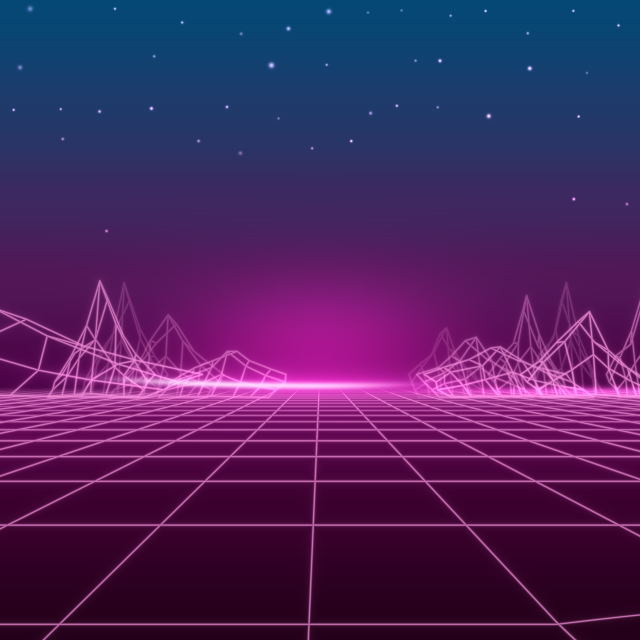
Give the GLSL for this background, as a WebGL 2 fragment shader.

```glsl
#version 300 es
precision highp float;
// Neon wireframe valley: perspective grid, mesh mountains, horizon glow and a starry dusk sky.

#define VANISH_Y 0.4245     // height where the floor lines meet
#define HORIZON_Y 0.397     // height of the bright horizon band
#define COLUMN_SCALE 0.975  // floor column spacing per unit of depth below VANISH_Y
#define ROW_SCALE 0.632     // floor row density
#define ROW_SHIFT 0.58      // phase of the floor rows
#define LINE_WIDTH 0.0016
#define STAR_CELLS 15.0
#define LINE_COLOR vec3(0.94, 0.55, 0.84)
#define GLOW_COLOR vec3(0.36, 0.05, 0.27)

uniform vec2 u_resolution;
out vec4 outColor;

// Mountains: centre x, height, half width, brightness
const int PEAK_COUNT = 12;
const vec4 PEAKS[PEAK_COUNT] = vec4[](
    vec4(0.195, 0.155, 0.060, 0.25), vec4(0.265, 0.105, 0.075, 0.35),
    vec4(0.885, 0.155, 0.050, 0.25), vec4(0.695, 0.085, 0.050, 0.22),
    vec4(0.825, 0.135, 0.055, 0.45), vec4(0.160, 0.158, 0.070, 0.75),
    vec4(0.355, 0.048, 0.085, 0.60), vec4(0.740, 0.070, 0.075, 0.55),
    vec4(1.005, 0.140, 0.050, 0.60), vec4(0.785, 0.055, 0.110, 0.75),
    vec4(0.915, 0.110, 0.090, 0.85), vec4(0.000, 0.115, 0.280, 0.80));

float hash(vec2 p) {
    vec3 q = fract(vec3(p.xyx) * 0.1031);
    q += dot(q, q.yzx + 33.33);
    return fract((q.x + q.y) * q.z);
}

float segmentDistance(vec2 p, vec2 a, vec2 b) {
    vec2 ab = b - a;
    return length(p - a - ab * clamp(dot(p - a, ab) / dot(ab, ab), 0.0, 1.0));
}

// Sharp core with a faint halo
float neonLine(float d) {
    float w = max(LINE_WIDTH, 0.8 / u_resolution.y);
    return min(1.0, 0.85 * exp(-d * d / (w * w)) + 0.15 * exp(-d / 0.005));
}

vec3 skyColor(vec2 p) {
    vec3 c = mix(vec3(0.29, 0.01, 0.27), vec3(0.32, 0.09, 0.34), smoothstep(0.40, 0.58, p.y));
    c = mix(c, vec3(0.25, 0.15, 0.37), smoothstep(0.56, 0.68, p.y));
    c = mix(c, vec3(0.14, 0.22, 0.41), smoothstep(0.66, 0.82, p.y));
    c = mix(c, vec3(0.02, 0.28, 0.46), smoothstep(0.78, 1.0, p.y));
    vec2 g = (p - vec2(0.5, 0.46)) / vec2(0.21, 0.10);
    return c + GLOW_COLOR * exp(-dot(g, g));
}

// One jittered star per cell, thinning out towards the horizon
vec3 stars(vec2 p) {
    vec2 cell = floor(p * STAR_CELLS);
    vec2 offset = 0.2 + 0.6 * vec2(hash(cell + 3.7), hash(cell + 19.1));
    float d = length(p - (cell + offset) / STAR_CELLS);
    float size = mix(0.0018, 0.0042, pow(hash(cell + 41.3), 5.0));
    float shown = step(hash(cell + 71.9), 0.75 * smoothstep(0.55, 1.0, p.y));
    float light = mix(0.35, 1.0, hash(cell + 53.0));
    return vec3(1.0, 0.68, 0.90) * shown * light * exp(-d * d / (size * size));
}

vec3 floorColor(vec2 p) {
    float d = max(VANISH_Y - p.y, 0.02);
    d += 0.12 * max(p.x - 0.87, 0.0) * smoothstep(0.3, 0.4, d);
    vec3 c = mix(vec3(0.14, 0.0, 0.10), vec3(0.23, 0.0, 0.18), smoothstep(0.0, 0.22, p.y));
    c = mix(c, vec3(0.43, 0.02, 0.37), smoothstep(0.20, 0.40, p.y));
    float row = ROW_SCALE / d - ROW_SHIFT;
    float rowDistance = abs(fract(row + 0.5) - 0.5) * d * d / ROW_SCALE;
    float column = (p.x - 0.5 + 0.043 * d) / (COLUMN_SCALE * d);
    float slope = COLUMN_SCALE * column;
    float columnDistance = abs(fract(column + 0.5) - 0.5) * COLUMN_SCALE * d / sqrt(1.0 + slope * slope);
    float fade = mix(0.5, 0.78, smoothstep(0.05, 0.12, d));
    float grid = max(neonLine(rowDistance) * fade, neonLine(columnDistance) * 0.78);
    return mix(c, LINE_COLOR, grid);
}

// Mesh point of a mountain: column -3..3, row 0 (front) to 3 (back)
vec2 meshPoint(vec4 peak, float seed, float column, float row) {
    float h = hash(vec2(column + 7.0 * row + 20.0, seed * 5.0 + 2.0));
    float profile = pow(1.0 - abs(column) / 3.0, 1.15);
    float rise = row < 0.5 ? 0.04 : row < 1.5 ? 0.5 : row < 2.5 ? 1.0 : 0.75;
    float rough = 1.0 - 0.3 * h * min(abs(column), 1.0);
    float outward = sign(peak.x - 0.5) * (2.0 - row) * 0.12;
    float x = peak.x + peak.z * (column / 3.0 + 0.14 * (h - 0.5) + outward);
    return vec2(x, HORIZON_Y + 0.012 * (row - 1.5) + peak.y * profile * rise * rough);
}

float mountainLines(vec2 p, vec4 peak, float seed) {
    float d = 1.0;
    for (float row = 0.0; row < 4.0; row++) {
        for (float column = -3.0; column < 4.0; column++) {
            vec2 a = meshPoint(peak, seed, column, row);
            if (column < 3.0) d = min(d, segmentDistance(p, a, meshPoint(peak, seed, column + 1.0, row)));
            if (row < 3.0) d = min(d, segmentDistance(p, a, meshPoint(peak, seed, column, row + 1.0)));
        }
    }
    return neonLine(d) * peak.w;
}

void main() {
    vec2 p = gl_FragCoord.xy / u_resolution;
    vec3 color = skyColor(p) + stars(p);
    color = mix(color, floorColor(p), smoothstep(0.396, 0.378, p.y));

    // Mountains, far to near
    for (int i = 0; i < PEAK_COUNT; i++) {
        vec4 peak = PEAKS[i];
        if (abs(p.x - peak.x) > peak.z * 1.5 || abs(p.y - 0.47) > 0.12) continue;
        color = mix(color, LINE_COLOR, mountainLines(p, peak, float(i)));
    }

    // Hot horizon band, its haze and the bright strip on the right
    float bandY = p.y - HORIZON_Y - 0.1 * (p.x - 0.5) * (p.x - 0.5);
    float core = exp(-pow(bandY / 0.0055, 2.0) - pow((p.x - 0.40) / 0.20, 4.0));
    float haze = exp(-abs(bandY) / 0.016 - pow((p.x - 0.46) / 0.25, 2.0));
    float strip = exp(-pow((p.y - 0.389) / 0.007, 2.0)) * smoothstep(0.5, 0.9, p.x);
    color += vec3(0.60, 0.20, 0.52) * haze + vec3(0.45, 0.18, 0.38) * strip;
    color = mix(color, vec3(1.0, 0.88, 1.0), 0.9 * core);
    outColor = vec4(clamp(color, 0.0, 1.0), 1.0);
}
```
